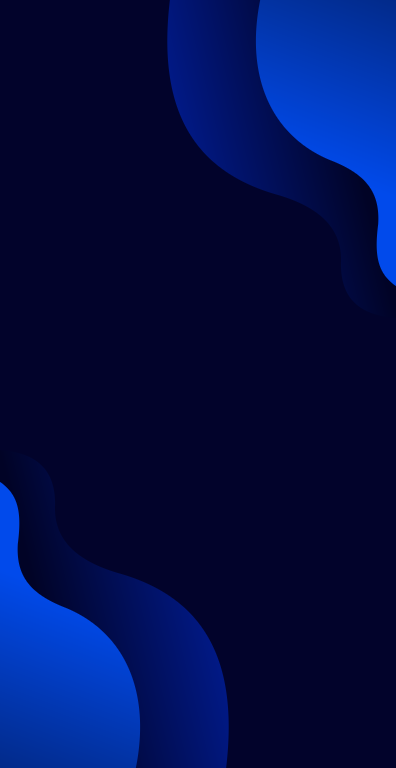
This background is drawn by a Shadertoy shader. Its source:

```glsl
// Two mirrored pairs of flowing blue waves in opposite corners of a dark navy field.

const float TALL = 1.939;                       // canvas height in widths
const vec3 NAVY        = vec3(0.006, 0.013, 0.168);
const vec3 BAND_BRIGHT = vec3(0.005, 0.100, 0.530);
const vec3 BAND_DARK   = vec3(0.005, 0.012, 0.150);
const vec3 WAVE_BRIGHT = vec3(0.005, 0.290, 0.920);
const vec3 WAVE_DARK   = vec3(0.008, 0.165, 0.540);
const vec2 BAND_RANGE  = vec2(0.37, 0.80);      // gradient start and end
const float BAND_TILT  = 0.25;
const float WAVE_DEPTH = 0.50;
const float WAVE_TILT  = 0.75;

// Chained cubic curves, three pieces each, measured in widths from the top left
const vec2 BAND_EDGE[10] = vec2[10](
    vec2(0.429, 0.000), vec2(0.399, 0.253), vec2(0.470, 0.424),
    vec2(0.694, 0.490), vec2(0.813, 0.523), vec2(0.864, 0.581),
    vec2(0.861, 0.662), vec2(0.859, 0.750), vec2(0.904, 0.800),
    vec2(1.012, 0.803));
const vec2 WAVE_EDGE[10] = vec2[10](
    vec2(0.657, 0.000), vec2(0.619, 0.189), vec2(0.682, 0.341),
    vec2(0.833, 0.404), vec2(0.924, 0.439), vec2(0.960, 0.485),
    vec2(0.955, 0.566), vec2(0.944, 0.652), vec2(0.955, 0.697),
    vec2(1.012, 0.730));

vec2 cubic(vec2 a, vec2 b, vec2 c, vec2 d, float t) {
    float s = 1.0 - t;
    return s*s*s*a + 3.0*s*s*t*b + 3.0*s*t*t*c + t*t*t*d;
}

vec2 cubicTangent(vec2 a, vec2 b, vec2 c, vec2 d, float t) {
    float s = 1.0 - t;
    return s*s*(b - a) + 2.0*s*t*(c - b) + t*t*(d - c);
}

// Approximate signed distance to the edge, positive on its right
float edgeDistance(vec2 p, vec2 edge[10]) {
    int i = p.y < edge[3].y ? 0 : (p.y < edge[6].y ? 3 : 6);
    vec2 a = edge[i], b = edge[i + 1], c = edge[i + 2], d = edge[i + 3];

    // Height grows along each piece, so bisect for the matching parameter
    float low = 0.0, high = 1.0;
    for (int k = 0; k < 18; k++) {
        float mid = 0.5 * (low + high);
        if (cubic(a, b, c, d, mid).y < p.y) low = mid;
        else high = mid;
    }
    float t = 0.5 * (low + high);
    vec2 offset = p - cubic(a, b, c, d, t);
    vec2 tangent = normalize(cubicTangent(a, b, c, d, t));
    return offset.x * tangent.y - offset.y * tangent.x;
}

float coverage(float dist) {
    return clamp(dist * iResolution.x + 0.5, 0.0, 1.0);
}

void mainImage(out vec4 fragColor, in vec2 fragCoord) {
    vec2 uv = fragCoord / iResolution.xy;

    // Half-turn symmetry: fold the lower half onto the upper one
    if (uv.y < 0.5) uv = 1.0 - uv;
    vec2 p = vec2(uv.x, (1.0 - uv.y) * TALL);

    // Outer band fades sideways into the dark
    float fade = clamp((p.x - BAND_TILT * p.y - BAND_RANGE.x)
                       / (BAND_RANGE.y - BAND_RANGE.x), 0.0, 1.0);
    vec3 band = mix(BAND_BRIGHT, BAND_DARK, fade);

    // Inner wave brightens away from its corner
    float glow = clamp(p.y / WAVE_DEPTH + WAVE_TILT * (1.0 - p.x), 0.0, 1.0);
    vec3 wave = mix(WAVE_DARK, WAVE_BRIGHT, glow);

    vec3 color = mix(NAVY, band, coverage(edgeDistance(p, BAND_EDGE)));
    color = mix(color, wave, coverage(edgeDistance(p, WAVE_EDGE)));
    fragColor = vec4(color, 1.0);
}
```
